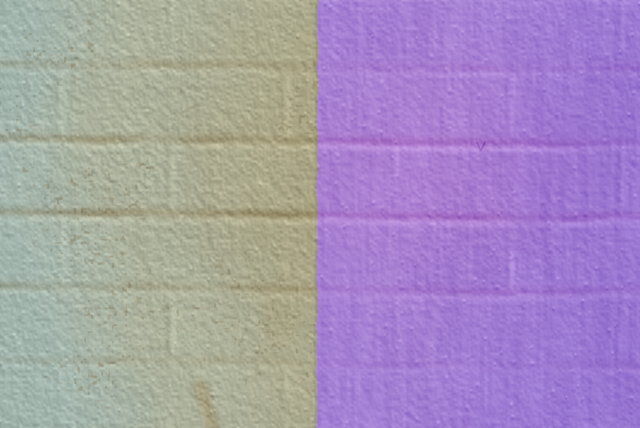
A Shadertoy shader for this texture:

```glsl
// A painted brick wall, half sage-cream and half violet, meeting at an upright seam.
// Value noise gives the plaster relief, lit by height differences; soft mortar
// joints, brush strokes, paint blobs and warm stains are laid over colour gradients.

#define SEAM_X 0.742
#define COURSE_HEIGHT 0.173
#define COURSE_START 0.155
#define BRICK_WIDTH 0.527
#define GRAIN_SCALE 72.0
#define GRAIN_CONTRAST 0.17
#define BRUSH_CONTRAST 0.045
#define JOINT_CONTRAST 0.055
#define BLOB_CELLS 26.0

float hash(vec2 p) {
    return fract(sin(dot(p, vec2(127.1, 311.7))) * 43758.5453);
}

float noise(vec2 p) {
    vec2 i = floor(p), f = fract(p);
    f = f * f * (3.0 - 2.0 * f);
    return mix(mix(hash(i), hash(i + vec2(1, 0)), f.x),
               mix(hash(i + vec2(0, 1)), hash(i + vec2(1, 1)), f.x), f.y);
}

float fbm(vec2 p) {
    float sum = 0.0, amp = 0.5;
    for (int i = 0; i < 4; i++) {
        sum += amp * noise(p);
        p = mat2(1.6, 1.2, -1.2, 1.6) * p + 7.3;
        amp *= 0.5;
    }
    return sum;
}

float bell(float x, float width) {
    x /= width;
    return exp(-x * x);
}

float segment(vec2 p, vec2 a, vec2 b) {
    vec2 d = b - a;
    return length(p - a - d * clamp(dot(p - a, d) / dot(d, d), 0.0, 1.0));
}

// Plaster height: coarse lumps plus fine grit
float plaster(vec2 p) {
    return 0.55 * noise(p * GRAIN_SCALE) + 0.45 * noise(p * GRAIN_SCALE * 2.1 + 19.0);
}

// Scattered paint blobs: bright towards the light, dark on the far side
float blobs(vec2 p) {
    float sum = 0.0;
    vec2 cell = floor(p * BLOB_CELLS);
    for (int j = -1; j <= 1; j++)
    for (int i = -1; i <= 1; i++) {
        vec2 id = cell + vec2(i, j);
        vec2 d = p * BLOB_CELLS - id - vec2(hash(id), hash(id + 41.0));
        float size = mix(0.06, 0.13, hash(id + 83.0));
        float present = step(0.62, hash(id + 17.0));
        sum += present * (bell(length(d - 0.03), size) - 0.8 * bell(length(d + vec2(-0.02, 0.12)), size));
    }
    return sum;
}

// x: light and shade of the joints, y: closeness to a bed joint
vec2 joints(vec2 p) {
    float y = p.y + 0.010 * smoothstep(0.45, 1.0, p.x) + 0.007 * (noise(p * vec2(9.0, 3.0)) - 0.5);
    float course = (y - COURSE_START) / COURSE_HEIGHT;
    float bed = (course - floor(course + 0.5)) * COURSE_HEIGHT;
    float worn = mix(0.3, 1.2, noise(vec2(p.x * 8.0, floor(course + 0.5) * 5.3)));
    float depth = worn * (0.6 + 0.7 * bell(p.y - 0.56, 0.2));
    float shade = depth * (bell(bed + 0.013, 0.008) - 0.9 * bell(bed - 0.003, 0.008));

    // Upright joints step half a brick on alternate courses
    float row = floor(course);
    float shift = mix(0.397, 0.137, mod(row, 2.0));
    float x = p.x - shift + 0.006 * (noise(p * 14.0) - 0.5);
    float head = x - BRICK_WIDTH * floor(x / BRICK_WIDTH + 0.5);
    float within = smoothstep(0.0, 0.2, fract(course)) * smoothstep(1.0, 0.85, fract(course));
    float patchy = within * noise(p * vec2(5.0, 16.0) + row);
    shade += patchy * (bell(head - 0.010, 0.008) - 0.7 * bell(head + 0.004, 0.007));
    return vec2(shade, depth * bell(bed - 0.002, 0.012));
}

vec3 creamPaint(vec2 p, float bed) {
    float warmth = p.x / SEAM_X + 0.18 * bell(p.y - 0.62, 0.28) + 0.35 * (fbm(p * 4.0) - 0.5);
    vec3 c = mix(vec3(0.635, 0.71, 0.68), vec3(0.675, 0.695, 0.61), smoothstep(0.05, 0.6, warmth));
    c = mix(c, vec3(0.665, 0.645, 0.52), smoothstep(0.6, 1.15, warmth));
    // Ochre in the bed joints, a slanted drip and a faint round stain
    vec3 ochre = vec3(0.61, 0.53, 0.36);
    float drip = bell(segment(p, vec2(0.47, 0.095), vec2(0.497, 0.01)), 0.018);
    float stain = bell(length((p - vec2(0.655, 0.24)) * vec2(1.0, 0.6)), 0.05);
    c = mix(c, ochre, clamp(0.33 * bed + 0.45 * drip + 0.2 * stain, 0.0, 0.8));
    // Brown grit in scattered pits
    float pits = smoothstep(0.72, 0.9, noise(p * 125.0 + 3.0)) * smoothstep(0.35, 0.65, fbm(p * 7.0));
    return mix(c, vec3(0.50, 0.43, 0.29), 0.32 * pits);
}

vec3 violetPaint(vec2 p, float bed) {
    float deep = smoothstep(0.85, 1.5, p.x + 0.25 * (0.5 - p.y) + 0.5 * (fbm(p * 3.0) - 0.5));
    vec3 c = mix(vec3(0.645, 0.505, 0.832), vec3(0.598, 0.466, 0.823), deep);
    float rose = bell(length((p - vec2(1.02, 0.6)) * vec2(0.7, 1.0)), 0.27);
    return c + vec3(0.025, -0.012, -0.015) * (rose + 0.8 * bed);
}

void mainImage(out vec4 fragColor, in vec2 fragCoord) {
    vec2 p = fragCoord / iResolution.xy * vec2(1.5, 1.0);
    float pixel = 1.5 / iResolution.x;
    vec2 joint = joints(p);

    float seam = SEAM_X + 0.003 * p.y + 0.004 * (noise(vec2(2.0, p.y * 38.0)) - 0.5);
    float violet = smoothstep(-pixel, pixel, p.x - seam);
    vec3 color = mix(creamPaint(p, joint.y), violetPaint(p, joint.y), violet);

    // Relief lit from the upper right
    float relief = plaster(p) - plaster(p + vec2(0.003, 0.005));
    float rough = mix(0.75, 1.25, fbm(p * 5.0 + 31.0)) * mix(1.0, 0.72, violet);
    float brush = noise(vec2(p.x * 115.0, p.y * 11.0)) - 0.5;
    float light = GRAIN_CONTRAST * rough * relief + BRUSH_CONTRAST * brush * mix(0.35, 1.0, violet);
    light += JOINT_CONTRAST * joint.x + 0.08 * blobs(p) + 0.04 * (fbm(p * 9.0) - 0.47);

    // Small forked nick in the violet coat
    float nick = min(segment(p, vec2(1.118, 0.667), vec2(1.127, 0.648)),
                     segment(p, vec2(1.127, 0.648), vec2(1.137, 0.668)));
    light -= 0.12 * bell(nick, 0.002);
    light -= 0.05 * bell(p.x - seam + 0.003, 0.003);

    color += light * mix(vec3(1.0, 1.0, 0.95), vec3(0.95, 1.1, 0.7), violet);
    fragColor = vec4(clamp(color, 0.0, 1.0), 1.0);
}
```
